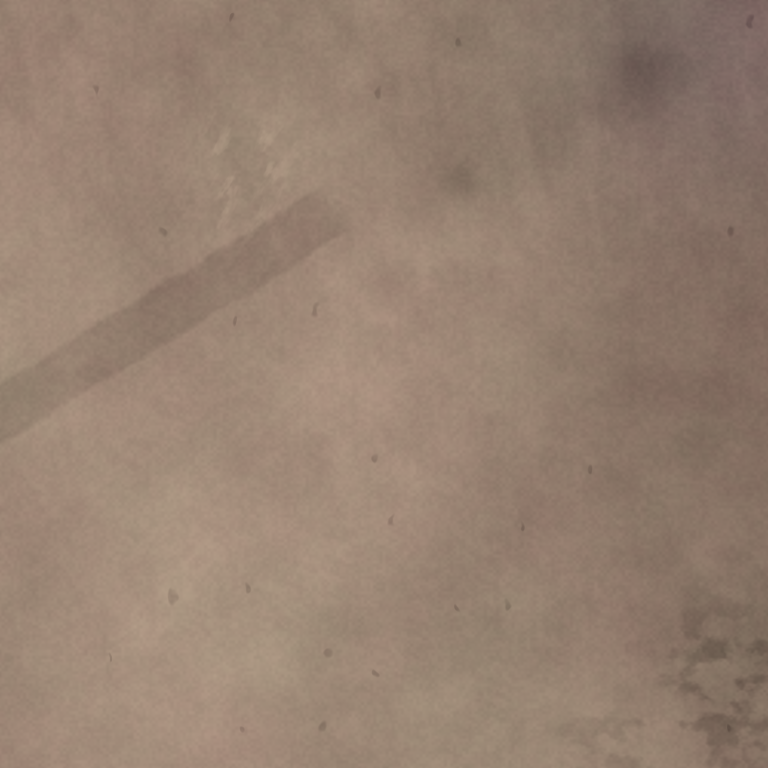
A Shadertoy shader for this texture:

```glsl
#define PLASTER vec3(0.637, 0.551, 0.480)
#define SHADE_DEPTH 0.125
#define CLOUD_DEPTH 0.12
#define MOTTLE_DEPTH 0.055
#define GRAIN_DEPTH 0.050
#define TINT_DEPTH 0.055
#define BAND_DEPTH 0.062
#define BAND_HALF_WIDTH 0.034
#define STAIN_DEPTH 0.10
#define FLECK_DEPTH 0.075
#define SPECK_CELLS 11.0

float hash(vec2 p) {
    return fract(sin(dot(p, vec2(127.1, 311.7))) * 43758.5);
}

float noise(vec2 p) {
    vec2 cell = floor(p), f = fract(p);
    f = f * f * (3.0 - 2.0 * f);
    float low = mix(hash(cell), hash(cell + vec2(1, 0)), f.x);
    float high = mix(hash(cell + vec2(0, 1)), hash(cell + vec2(1, 1)), f.x);
    return mix(low, high, f.y);
}

float fbm(vec2 p) {
    float sum = 0.0, weight = 0.533;
    for (int i = 0; i < 4; i++) {
        sum += weight * noise(p);
        p = mat2(1.6, 1.2, -1.2, 1.6) * p + 7.3;
        weight *= 0.5;
    }
    return sum;
}

float segment(vec2 p, vec2 a, vec2 b) {
    vec2 d = b - a;
    return length(p - a - d * clamp(dot(p - a, d) / dot(d, d), 0.0, 1.0));
}

float spot(vec2 p, vec2 centre, vec2 radius) {
    vec2 d = (p - centre) / radius;
    return exp(-dot(d, d));
}

// Straight worn stripe with ragged edges and a cut end
float wornBand(vec2 p) {
    p += 0.014 * (vec2(fbm(p * 24.0), fbm(p * 24.0 + 40.0)) - 0.5);
    vec2 along = normalize(vec2(0.443, 0.27));
    vec2 q = p - vec2(0.0, 0.46);
    float across = abs(dot(q, vec2(-along.y, along.x)));
    float edge = 1.0 - smoothstep(-0.005, 0.005, across - BAND_HALF_WIDTH);
    float end = 1.0 - smoothstep(0.49, 0.535, dot(q, along));
    return edge * end * (0.6 + 0.7 * fbm(p * 13.0));
}

// Sparse small marks, one candidate per cell
float specks(vec2 p) {
    vec2 g = p * SPECK_CELLS, cell = floor(g);
    float present = step(0.86, hash(cell + 5.0));
    vec2 centre = 0.25 + 0.5 * vec2(hash(cell + 11.0), hash(cell + 23.0));
    vec2 d = g - cell - centre;
    d.x += 0.5 * d.y * (hash(cell + 31.0) - 0.5);
    d += 0.08 * (vec2(noise(g * 9.0), noise(g * 9.0 + 50.0)) - 0.5);
    float size = mix(0.04, 0.085, hash(cell + 47.0));
    return present * (1.0 - smoothstep(0.4, 1.2, length(d * vec2(1.3, 0.8)) / size));
}

void mainImage(out vec4 fragColor, in vec2 fragCoord) {
    vec2 p = fragCoord / iResolution.xy;

    // Broad light falloff towards the right and top
    float tone = -SHADE_DEPTH * smoothstep(0.40, 1.08, p.x + 0.2 * (p.y - 0.4));
    tone -= 0.034 * smoothstep(0.5, 1.0, p.y);

    // Clouds, mottling and upright brush streaks
    tone += CLOUD_DEPTH * (fbm(p * 4.0 + 3.0) - 0.5);
    tone += MOTTLE_DEPTH * (fbm(p * 22.0) - 0.5);
    float brushed = smoothstep(0.45, 0.85, p.y);
    tone += 0.05 * brushed * (fbm(vec2(p.x * 38.0 + p.y * 9.0, p.y * 9.0)) - 0.5);

    // Stripe and the fainter smear that carries it on
    tone -= BAND_DEPTH * wornBand(p);
    float smear = segment(p, vec2(0.58, 0.755), vec2(0.85, 0.90)) / 0.055;
    tone -= 0.028 * exp(-smear * smear);
    tone -= 0.045 * spot(p, vec2(0.835, 0.895), vec2(0.045, 0.055));
    tone -= 0.040 * spot(p, vec2(0.60, 0.765), vec2(0.022, 0.022));

    // Dark broken stains in the lower right
    float stainArea = spot(p, vec2(0.95, 0.13), vec2(0.09, 0.08));
    stainArea += 0.6 * spot(p, vec2(0.88, 0.03), vec2(0.18, 0.05));
    float blotch = fbm(p * vec2(30.0, 38.0) + 9.0);
    tone -= STAIN_DEPTH * min(stainArea, 1.0) * smoothstep(0.48, 0.70, blotch);
    tone -= 0.8 * STAIN_DEPTH * specks(p);

    // Pale chipped flecks above the stripe, and two faint scuffs
    float fleckArea = spot(p, vec2(0.32, 0.775), vec2(0.065, 0.08));
    vec2 slanted = vec2(p.x * 62.0 - p.y * 28.0, p.y * 32.0);
    tone += FLECK_DEPTH * fleckArea * smoothstep(0.46, 0.76, fbm(slanted));
    tone += 0.02 * fleckArea;
    tone += 0.028 * spot(p, vec2(0.552, 0.645), vec2(0.009, 0.035));
    tone += 0.022 * spot(p, vec2(0.525, 0.385), vec2(0.035, 0.018));

    // Fine soft grain
    float grain = 0.6 * noise(p * 250.0) + 0.4 * noise(p * 125.0 + 17.0) - 0.5;
    tone += GRAIN_DEPTH * grain;

    // Pink to olive drift, with a cooler upper right
    vec3 color = PLASTER + tone * vec3(1.0, 0.92, 0.80);
    float tint = fbm(p * 6.0 + 60.0) - 0.5 + 0.35 * (noise(p * 85.0 + 30.0) - 0.5);
    tint += 0.12 * smoothstep(0.4, 0.9, p.y);
    color += TINT_DEPTH * tint * vec3(0.35, -0.35, 0.05);
    color += spot(p, vec2(0.95, 0.95), vec2(0.22, 0.2)) * vec3(-0.012, -0.004, 0.022);

    fragColor = vec4(clamp(color, 0.0, 1.0), 1.0);
}
```
